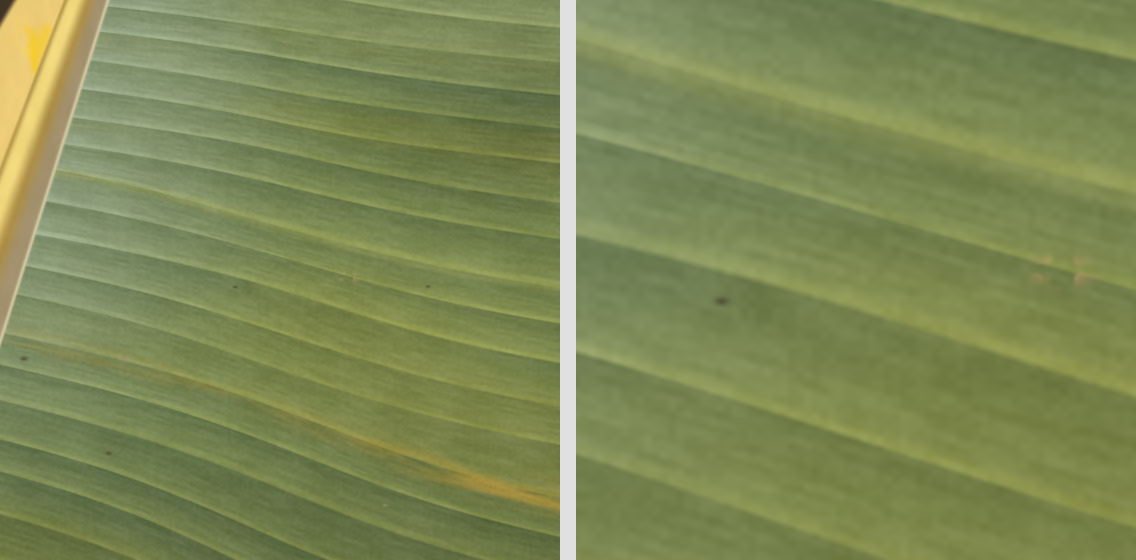
Left: the whole. Right: its middle third, enlarged.
Give the GLSL for this texture, as a WebGL 1 fragment shader.

```glsl
precision highp float;
// Banana leaf: ribbed green blade with curving side veins and a yellow midrib at the upper left.
uniform vec2 u_resolution;

#define LEAF_DARK vec3(0.37, 0.44, 0.28)
#define LEAF_LIGHT vec3(0.49, 0.55, 0.33)
#define LEAF_SHEEN vec3(0.58, 0.64, 0.53)
#define LEAF_WARM vec3(0.58, 0.57, 0.25)
#define RIB_TAN vec3(0.64, 0.57, 0.43)
#define RIB_GOLD vec3(0.68, 0.56, 0.28)
#define RIB_PALE vec3(0.95, 0.85, 0.49)
#define VEIN_DENSITY 20.7  // veins per canvas height at the top
#define VEIN_EASING 3.96   // how fast the spacing widens downwards
#define STREAK_VEIN 11.05  // vein that carries the ochre streak
#define BLEMISH vec2(0.622, 0.495)
#define SPOT_COUNT 8

float hash(vec2 p) {
  return fract(sin(dot(p, vec2(127.1, 311.7))) * 43758.5453);
}

float noise(vec2 p) {
  vec2 i = floor(p), f = fract(p);
  f = f * f * (3.0 - 2.0 * f);
  return mix(mix(hash(i), hash(i + vec2(1.0, 0.0)), f.x),
             mix(hash(i + vec2(0.0, 1.0)), hash(i + vec2(1.0, 1.0)), f.x), f.y);
}

float fbm(vec2 p) {
  float sum = 0.0, amp = 0.5;
  for (int i = 0; i < 4; i++) {
    sum += amp * noise(p);
    p = p * 2.03 + 17.3;
    amp *= 0.5;
  }
  return sum;
}

float bell(float x, float width) {
  return exp(-x * x / (width * width));
}

// Straighten the fanning veins: x runs along them, y counts them downwards.
vec2 veinSpace(vec2 p) {
  float along = p.x - 0.04 * sin(6.2832 * p.x);
  float start = (p.y - 0.13 * along) / (1.0 + 0.28 * along) + 0.014;
  float index = VEIN_DENSITY * start - VEIN_EASING * start * start;
  index += 0.35 * (noise(vec2(along * 2.0, index * 0.8)) - 0.5);
  return vec2(along, index);
}

vec3 blade(vec2 p, float fromRib) {
  vec2 v = veinSpace(p);
  float f = fract(v.y);

  // Each pleat brightens down to a thin ridge, then drops into shade.
  float drop = 1.0 - smoothstep(0.93, 1.0, f);
  float ramp = smoothstep(-0.1, 0.9, f) * drop;
  float ridge = smoothstep(0.76, 0.93, f) * drop;
  float depth = 0.45 + 0.55 * noise(vec2(v.x * 2.0, v.y * 0.9 + 5.0));
  vec3 col = mix(LEAF_DARK, LEAF_LIGHT, mix(0.55, ramp, depth));

  // Broad light: cool sheen by the rib and top, warmth to the right, shade below.
  float warm = smoothstep(0.1, 0.9, p.x) * smoothstep(0.1, 0.5, p.y);
  float band = smoothstep(0.4, 0.85, noise(vec2(v.x * 1.5, v.y * 0.75 + 31.0)));
  col = mix(col, LEAF_WARM, warm * 0.13 + band * 0.24);
  float sheen = (1.0 - smoothstep(0.0, 0.55, fromRib)) * (1.0 - smoothstep(0.3, 1.0, p.y));
  sheen = max(sheen, 0.45 * (1.0 - smoothstep(0.0, 0.25, p.y)));
  col = mix(col, LEAF_SHEEN, sheen * (0.5 + 0.35 * ramp));
  col *= 1.0 - 0.11 * smoothstep(0.65, 1.0, p.y);
  col *= 1.0 - 0.13 * bell(length((p - vec2(0.95, 0.24)) * vec2(1.0, 2.0)), 0.25);
  col += ridge * depth * mix(vec3(0.08, 0.07, 0.02), vec3(0.07, 0.08, 0.08), sheen);

  // Ochre streak, broken along its length, strongest towards the right.
  float wear = smoothstep(0.25, 0.65, fbm(vec2(v.x * 9.0, v.y * 5.0)));
  float streak = bell(v.y - STREAK_VEIN, 0.3) * wear;
  col = mix(col, vec3(0.70, 0.58, 0.24), streak * (0.25 + 0.6 * smoothstep(0.5, 0.95, p.x)));
  col = mix(col, vec3(0.62, 0.64, 0.36), 0.45 * bell(v.y - 6.0, 0.16));

  // Fibres along the veins, blotches and grain.
  col += 0.045 * (noise(vec2(v.x * 28.0, v.y * 13.0)) - 0.5);
  col += 0.05 * (fbm(p * 14.0) - 0.47);
  col += 0.03 * (noise(p * 210.0) - 0.5);
  return col;
}

vec3 midrib(vec2 p, float t) {
  vec3 col = mix(RIB_TAN, RIB_GOLD, smoothstep(0.2, 0.5, t));
  col = mix(col, RIB_PALE, smoothstep(0.45, 0.75, t));
  col = mix(col, RIB_GOLD, 0.8 * bell(t - 1.0, 0.07));
  // Yellow tissue beyond the rib, with a dark gap in the corner.
  vec3 outer = mix(vec3(0.93, 0.80, 0.47), vec3(0.96, 0.80, 0.16),
                   smoothstep(0.42, 0.65, fbm(p * vec2(22.0, 12.0))));
  col = mix(col, outer, smoothstep(1.0, 1.08, t));
  col = mix(col, vec3(0.26, 0.21, 0.16), 1.0 - smoothstep(0.02, 0.035, p.x + 0.6 * p.y));
  return col + 0.05 * (fbm(p * vec2(45.0, 20.0)) - 0.47);
}

void main() {
  vec2 p = gl_FragCoord.xy / u_resolution;
  p.y = 1.0 - p.y;  // measure downwards from the top
  float aa = 1.5 / u_resolution.y;

  float fromRib = p.x - (0.195 - 0.316 * p.y);
  float t = -fromRib / (0.078 + 0.065 * p.y);
  vec3 col = mix(midrib(p, t), blade(p, fromRib), smoothstep(-aa, aa, fromRib));
  col = mix(col, vec3(0.86, 0.83, 0.68), 0.8 * bell(fromRib + 0.002, 0.0035));

  // Small scattered specks and one tan blemish.
  for (int i = 0; i < SPOT_COUNT; i++) {
    float k = float(i);
    vec2 d = p - vec2(hash(vec2(k, 3.0)), hash(vec2(k, 8.0)));
    float speck = bell(length(d * vec2(0.6, 1.0)), 0.002 + 0.002 * hash(vec2(k, 5.0)));
    col = mix(col, mix(vec3(0.27, 0.26, 0.18), RIB_TAN, step(0.6, hash(vec2(k, 2.0)))), 0.7 * speck);
  }
  float scar = bell(length((p - BLEMISH) * vec2(0.55, 1.0)), 0.008);
  col = mix(col, vec3(0.76, 0.62, 0.42), scar * smoothstep(0.2, 0.7, noise(p * 150.0)));

  gl_FragColor = vec4(clamp(col, 0.0, 1.0), 1.0);
}
```
